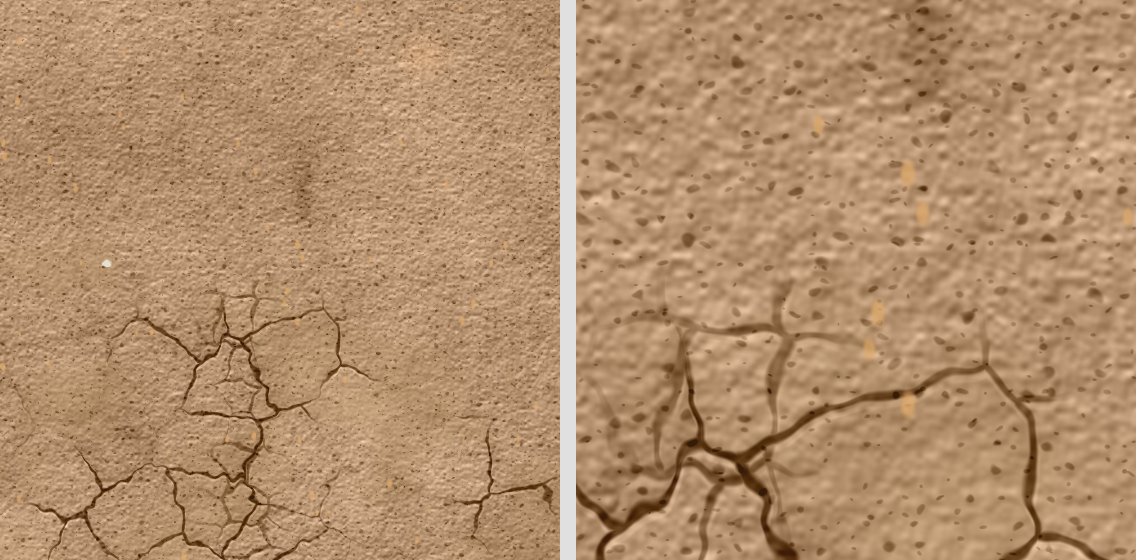
Left, the full canvas; right, a detail of the centre.
This texture is drawn by a WebGL 1 fragment shader. Its source:

```glsl
precision highp float;
uniform vec2 u_resolution;

float hash(vec2 p) {
  vec3 q = fract(p.xyx * 0.1031);
  q += dot(q, q.yzx + 33.33);
  return fract((q.x + q.y) * q.z);
}

vec2 hash2(vec2 p) {
  return vec2(hash(p), hash(p + 57.3));
}

float noise(vec2 p) {
  vec2 i = floor(p), f = fract(p);
  f = f * f * (3.0 - 2.0 * f);
  return mix(mix(hash(i), hash(i + vec2(1, 0)), f.x),
             mix(hash(i + vec2(0, 1)), hash(i + vec2(1, 1)), f.x), f.y);
}

float fbm(vec2 p) {
  float sum = 0.0, weight = 0.5;
  for (int i = 0; i < 4; i++) {
    sum += weight * noise(p);
    p = mat2(1.6, 1.2, -1.2, 1.6) * p + 11.7;
    weight *= 0.5;
  }
  return sum / 0.9375;
}

// Height of the gritty soil
float ground(vec2 p) {
  return 0.45 * noise(p * vec2(70, 92)) + 0.55 * noise(p * vec2(145, 185) + 31.0)
       + 0.32 * noise(p * vec2(240, 270) + 73.0);
}

// Cellular plates: x is the distance to the border, y a random value per plate
vec2 plates(vec2 p) {
  vec2 cell = floor(p), f = fract(p), home = vec2(0), nearest = vec2(0);
  float best = 8.0, border = 8.0;
  for (int y = -1; y <= 1; y++)
    for (int x = -1; x <= 1; x++) {
      vec2 o = vec2(x, y);
      vec2 r = o + 0.1 + 0.8 * hash2(cell + o) - f;
      if (dot(r, r) < best) { best = dot(r, r); home = o; nearest = r; }
    }
  for (int y = -2; y <= 2; y++)
    for (int x = -2; x <= 2; x++) {
      vec2 o = home + vec2(x, y);
      vec2 r = o + 0.1 + 0.8 * hash2(cell + o) - f, d = r - nearest;
      if (dot(d, d) > 0.0001) border = min(border, dot(0.5 * (nearest + r), normalize(d)));
    }
  return vec2(border, hash(cell + home + 5.0));
}

// Ragged displacement that bends the cracks
vec2 warp(vec2 p) {
  return p + 0.07 * (vec2(fbm(p * 8.0), fbm(p * 8.0 + 40.0)) - 0.5)
           + 0.011 * (vec2(noise(p * 65.0), noise(p * 65.0 + 20.0)) - 0.5);
}

float seam(vec2 p) {
  float x = (p.x - 0.46 + 0.08 * (noise(p * 5.0) - 0.5)) / 0.075;
  return exp(-x * x) * smoothstep(0.62, 0.5, p.y);
}

// Cracks that swell, thin out and vanish along their length
float crack(vec2 p, float scale) {
  float d = plates(warp(p) * scale).x / scale;
  float strength = smoothstep(0.3, 0.72, noise(p * 8.0 + scale) + 0.25 * seam(p));
  float width = 0.0009 + 0.0024 * strength * (0.5 + noise(p * 60.0));
  return strength * (1.0 - smoothstep(width * 0.4, width * 1.5, d));
}

float cracks(vec2 p) {
  return max(crack(p, 7.0), 0.75 * seam(p) * crack(p, 15.0));
}

// Scattered round specks, one per grid cell at most
float specks(vec2 p, float count, float share, vec2 stretch) {
  vec2 id = floor(p * count);
  vec2 d = (fract(p * count) - 0.3 - 0.4 * hash2(id)) * stretch;
  float radius = 0.1 + 0.15 * hash(id + 9.0);
  return step(hash(id + 23.0), share) * (1.0 - smoothstep(radius * 0.5, radius * 1.3, length(d)));
}

void main() {
  vec2 p = gl_FragCoord.xy / u_resolution;
  float limit = 0.58 - 0.4 * p.x * p.x + 0.16 * (fbm(p * 5.0 + 8.0) - 0.5);
  float cracked = smoothstep(limit + 0.04, limit - 0.04, p.y);
  vec2 plate = plates(warp(p) * 7.0);

  // Broad stains and grit lit from above
  float tone = 0.13 * (fbm(p * 4.0 + 2.0) - 0.5) + 0.09 * (fbm(p * 26.0) - 0.5);
  float dusty = cracked * smoothstep(0.4, 0.65, fbm(p * 7.0 + 60.0));
  float relief = ground(p) - ground(p + vec2(-0.0014, 0.0034));
  tone += (0.3 * relief + 0.09 * (noise(p * 210.0) - 0.5)) * (1.0 - 0.4 * dusty);

  // Pits
  vec2 rough = p + 0.004 * (vec2(noise(p * 150.0), noise(p * 150.0 + 7.0)) - 0.5);
  tone -= 0.2 * specks(rough, 66.0, 0.27, vec2(0.85, 1.1));
  tone -= 0.15 * specks(rough + 0.37, 125.0, 0.22, vec2(0.8, 1.1));

  // Plates, cracks and their sunlit lower lips
  tone += cracked * (0.05 * (plate.y - 0.5) - 0.05 * exp(-plate.x * 13.0));
  tone -= 0.05 * seam(p) * noise(p * 17.0);
  float gap = cracked * cracks(p);
  float lip = cracked * cracks(p + vec2(-0.001, 0.0048));
  tone += 0.1 * lip * (1.0 - gap) - 0.33 * gap;

  // Worn dark smear and pale patch
  vec2 smear = (p - vec2(0.54, 0.66)) / vec2(0.016, 0.07);
  tone -= 0.11 * exp(-dot(smear, smear)) * (0.4 + noise(p * 45.0));
  vec2 pale = (p - vec2(0.76, 0.9)) / vec2(0.045, 0.035);
  float paleness = exp(-dot(pale, pale));

  vec3 colour = vec3(0.715, 0.574, 0.442) + tone;
  colour += paleness * vec3(0.08, 0.055, 0.03);
  colour += dusty * vec3(0.0, 0.004, -0.012);

  // Straw flecks and one white chip
  float straw = specks(p + 0.11, 38.0, 0.025, vec2(1.3, 0.7));
  colour = mix(colour, vec3(0.88, 0.67, 0.42), 0.7 * straw);
  float chip = length((rough - vec2(0.19, 0.53)) * vec2(0.8, 1.1)) + 0.006 * noise(p * 130.0);
  colour = mix(colour, vec3(0.9, 0.88, 0.82), 1.0 - smoothstep(0.009, 0.012, chip));

  gl_FragColor = vec4(clamp(colour, vec3(0.2, 0.11, 0.04), vec3(1.0)), 1.0);
}
```
